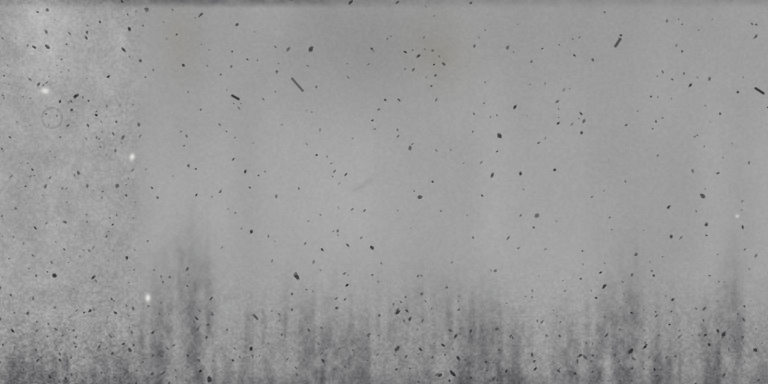
Reproduce this texture procedurally as a WebGL 2 fragment shader.

```glsl
#version 300 es
precision highp float;
// Weathered concrete wall: mottled grey, pores, scratches and dark streaks rising from the base.

uniform vec2 u_resolution;
out vec4 fragColor;

const vec3 CONCRETE = vec3(0.616, 0.617, 0.616);
const vec3 SOOT = vec3(0.28, 0.28, 0.295);
const vec3 PORE = vec3(0.15, 0.15, 0.165);
const vec3 CHALK = vec3(0.88, 0.88, 0.87);
const vec3 RUST = vec3(0.57, 0.54, 0.46);

float hash(vec2 p) {
    vec3 q = fract(p.xyx * 0.1031);
    q += dot(q, q.yzx + 33.33);
    return fract((q.x + q.y) * q.z);
}

float noise(vec2 p) {
    vec2 i = floor(p), f = fract(p);
    f = f * f * (3.0 - 2.0 * f);
    return mix(mix(hash(i), hash(i + vec2(1, 0)), f.x),
               mix(hash(i + vec2(0, 1)), hash(i + vec2(1, 1)), f.x), f.y);
}

float fbm(vec2 p) {
    float sum = 0.0, amp = 0.5;
    for (int i = 0; i < 5; i++) {
        sum += amp * noise(p);
        p = p * 2.03 + 17.1;
        amp *= 0.5;
    }
    return sum / 0.97;
}

// Soft elliptical patch, 1 at its centre.
float blob(vec2 p, vec2 centre, vec2 radius) {
    vec2 d = (p - centre) / radius;
    return exp(-dot(d, d));
}

// Anti-aliased capsule between two points.
float stroke(vec2 p, vec2 a, vec2 b, float width, float aa) {
    vec2 pa = p - a, ba = b - a;
    float t = clamp(dot(pa, ba) / dot(ba, ba), 0.0, 1.0);
    return 1.0 - smoothstep(width - aa, width + aa, length(pa - ba * t));
}

// Scattered irregular pits; each cell holds at most one.
float pores(vec2 p, float cells, float density, float size, float aa, float seed) {
    vec2 cell = floor(p * cells), id = cell + seed;
    vec2 centre = (cell + 0.2 + 0.6 * vec2(hash(id + 3.7), hash(id + 9.2))) / cells;
    vec2 d = p - centre;
    d.x += d.y * (hash(id + 5.1) - 0.5) * 1.4;
    d.y *= mix(0.6, 1.2, hash(id + 6.3));
    float radius = size * mix(0.5, 1.2, pow(hash(id + 1.9), 2.0));
    radius *= 0.75 + 0.5 * noise(p * 260.0);
    float pit = 1.0 - smoothstep(radius - aa, radius + aa, length(d));
    return pit * step(hash(id), density) * mix(0.5, 1.0, hash(id + 8.4));
}

// Dark vertical runs, taller where stains gather.
float streaks(vec2 p) {
    float height = 0.15 + 0.11 * noise(vec2(p.x * 9.0, 2.0));
    height += 0.13 * blob(p, vec2(0.50, p.y), vec2(0.09, 1.0));
    height += 0.08 * blob(p, vec2(0.72, p.y), vec2(0.18, 1.0));
    height += 0.08 * blob(p, vec2(1.24, p.y), vec2(0.08, 1.0));
    height += 0.11 * blob(p, vec2(1.65, p.y), vec2(0.07, 1.0));
    height += 0.08 * blob(p, vec2(1.91, p.y), vec2(0.03, 1.0));
    height *= mix(0.55, 1.0, smoothstep(0.3, 0.42, p.x));
    float fall = 1.0 - smoothstep(0.0, height * 1.4, p.y);
    float runs = 0.5 * noise(vec2(p.x * 24.0, p.y * 3.0)) + 0.5 * noise(vec2(p.x * 70.0, p.y * 6.0));
    float speckle = fbm(p * vec2(55.0, 35.0));
    return fall * (0.16 + 0.46 * smoothstep(0.25, 0.85, runs)) * (0.25 + 1.3 * speckle);
}

void main() {
    vec2 p = gl_FragCoord.xy / u_resolution.y;
    p.x *= 2.0 * u_resolution.y / u_resolution.x;
    float aa = 1.0 / u_resolution.y;
    float leftPanel = 1.0 - smoothstep(0.33, 0.39, p.x);

    // Broad tone: calm centre, shaded upper band, mottled left panel.
    float tone = 0.05 * (fbm(p * 4.0) - 0.5) + 0.03 * (noise(vec2(p.x * 14.0, p.y * 2.0)) - 0.5);
    tone += 0.022 * blob(p, vec2(1.1, 0.45), vec2(0.7, 0.25));
    tone -= 0.04 * blob(p, vec2(1.0, 0.87), vec2(0.28, 0.13));
    tone -= 0.02 * smoothstep(0.7, 1.0, p.y);
    tone += leftPanel * (0.10 * (fbm(p * 22.0) - 0.5) - 0.01);
    tone += 0.11 * blob(p, vec2(0.12, 0.93), vec2(0.08, 0.13));
    tone += 0.05 * blob(p, vec2(0.28, 0.85), vec2(0.09, 0.13));
    vec3 color = CONCRETE + tone;

    // Faint warm stains.
    float warm = blob(p, vec2(0.47, 0.89), vec2(0.035, 0.07)) + blob(p, vec2(1.14, 0.86), vec2(0.06, 0.07));
    color = mix(color, RUST, 0.4 * warm * fbm(p * 12.0 + 4.0));

    // Soot along the base and the thin top rim.
    color = mix(color, SOOT, clamp(streaks(p), 0.0, 0.8));
    color = mix(color, SOOT, 0.4 * (1.0 - smoothstep(0.0, 0.05, p.y)) * fbm(p * 30.0));
    float rim = smoothstep(0.975, 1.0, p.y) * (0.2 + 0.4 * blob(p, vec2(0.6, 1.0), vec2(0.35, 0.1)));
    color = mix(color, SOOT, rim * (0.3 + fbm(p * 50.0)));

    // Small pores gather on the left panel and near the base.
    float low = 1.0 - smoothstep(0.05, 0.35, p.y);
    float crowd = 0.08 + 0.09 * leftPanel + 0.13 * low;
    float pits = pores(p, 19.0, crowd * 1.2, 0.0046, aa, 11.0);
    pits = max(pits, pores(p + 0.37, 31.0, crowd, 0.0034, aa, 47.0));
    pits = max(pits, 0.7 * pores(p + 0.71, 58.0, crowd * 0.5, 0.0024, aa, 83.0));

    // Gouges, a pale diagonal scuff and a shallow ring.
    float gouge = 0.6 * stroke(p, vec2(0.761, 0.795), vec2(0.788, 0.764), 0.0028, aa);
    gouge = max(gouge, stroke(p, vec2(0.605, 0.751), vec2(0.621, 0.742), 0.0028, aa));
    gouge = max(gouge, 0.7 * stroke(p, vec2(1.603, 0.880), vec2(1.615, 0.898), 0.0035, aa));
    gouge = max(gouge, stroke(p, vec2(1.968, 0.770), vec2(1.988, 0.757), 0.0028, aa));
    color = mix(color, PORE, max(pits, gouge) * 0.9);
    color -= 0.035 * stroke(p, vec2(0.925, 0.505), vec2(0.965, 0.530), 0.006, 0.006);
    float ring = abs(length(p - vec2(0.135, 0.693)) - 0.026);
    color -= 0.06 * (1.0 - smoothstep(0.001, 0.005, ring));

    // Chalky chips.
    float chips = blob(p, vec2(0.117, 0.763), vec2(0.011, 0.008)) + blob(p, vec2(0.344, 0.591), vec2(0.007, 0.009));
    chips += blob(p, vec2(0.385, 0.224), vec2(0.007, 0.010)) + 0.6 * blob(p, vec2(1.92, 0.437), vec2(0.005));
    color = mix(color, CHALK, clamp(chips, 0.0, 1.0));

    // Fine grain, rougher over the stained parts.
    float grain = noise(p * 240.0) + 0.6 * noise(p * 130.0 + 7.0) - 0.8;
    color += grain * (0.025 + 0.035 * leftPanel + 0.06 * low);
    fragColor = vec4(clamp(color, 0.0, 1.0), 1.0);
}
```
